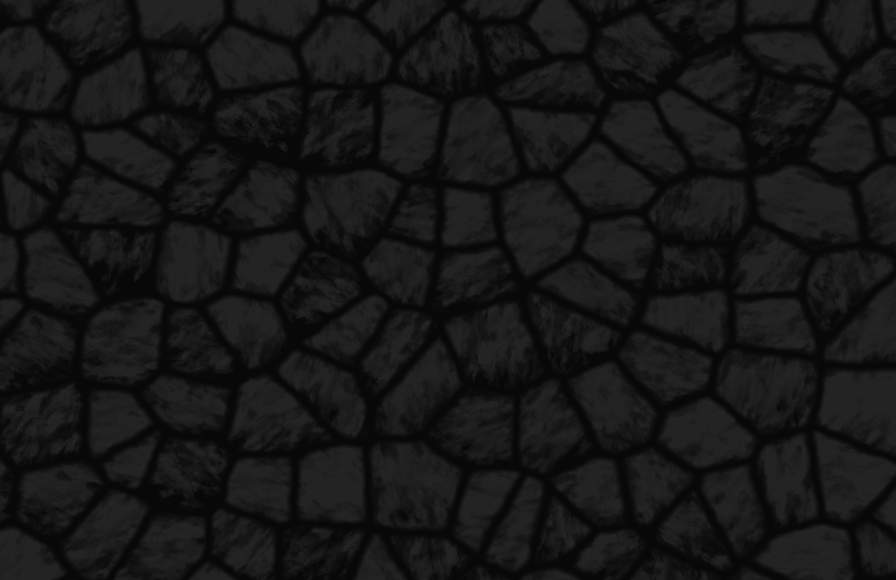
A Shadertoy shader for this texture:

```glsl
#define ROWS 8.2
#define JITTER 0.88
#define GAP_INNER 0.012
#define GAP_OUTER 0.115
#define WOBBLE 0.045
#define GRAIN_SCALE 3.6
#define RELIEF 0.14
#define PIT_DEPTH 0.075
#define JOINT_COLOR vec3(0.032)
#define STONE_COLOR vec3(0.122)
#define BRIGHTEST vec3(0.138)

vec2 hash2(vec2 p) {
    vec3 q = fract(p.xyx * vec3(0.1031, 0.1030, 0.0973));
    q += dot(q, q.yzx + 33.33);
    return fract((q.xx + q.yz) * q.zy);
}

float valueNoise(vec2 p) {
    vec2 i = floor(p), f = fract(p);
    f = f * f * (3.0 - 2.0 * f);
    float low = mix(hash2(i).x, hash2(i + vec2(1, 0)).x, f.x);
    float high = mix(hash2(i + vec2(0, 1)).x, hash2(i + vec2(1, 1)).x, f.x);
    return mix(low, high, f.y);
}

float fbm(vec2 p) {
    float sum = 0.0, amp = 0.5;
    for (int i = 0; i < 4; i++) {
        sum += amp * valueNoise(p);
        p = mat2(1.6, 1.2, -1.2, 1.6) * p + 7.3;
        amp *= 0.52;
    }
    return sum;
}

// Cellular noise: offset to the cell centre, distance to its border, cell id
void cellular(vec2 p, out vec2 toCentre, out float edge, out vec2 id) {
    vec2 base = floor(p);
    float nearest = 1e3;
    for (int y = -1; y <= 1; y++)
    for (int x = -1; x <= 1; x++) {
        vec2 cell = base + vec2(x, y);
        vec2 d = cell + 0.5 + JITTER * (hash2(cell) - 0.5) - p;
        if (dot(d, d) < nearest) {
            nearest = dot(d, d);
            toCentre = d;
            id = cell;
        }
    }
    // Soft minimum over the neighbours rounds the corners
    float total = 0.0;
    for (int y = -2; y <= 2; y++)
    for (int x = -2; x <= 2; x++) {
        vec2 cell = id + vec2(x, y);
        if (x == 0 && y == 0) continue;
        vec2 d = cell + 0.5 + JITTER * (hash2(cell) - 0.5) - p;
        float border = dot(0.5 * (toCentre + d), normalize(d - toCentre));
        total += exp(-40.0 * border);
    }
    edge = max(-log(total) / 40.0, 0.0);
}

void mainImage(out vec4 fragColor, in vec2 fragCoord) {
    vec2 p = fragCoord / iResolution.y * ROWS;

    // Stone layout with chipped outlines
    vec2 wobble = vec2(fbm(p * 3.5), fbm(p * 3.5 + 41.0)) - 0.48;
    vec2 toCentre, id;
    float edge;
    cellular(p * vec2(0.94, 1.04) + WOBBLE * 2.0 * wobble, toCentre, edge, id);
    vec2 trait = hash2(id + 57.0);
    vec2 tint = hash2(id + 113.0);

    // Grain runs along a different direction on each stone
    float angle = 6.2832 * trait.y;
    mat2 turn = mat2(cos(angle), sin(angle), -sin(angle), cos(angle));
    vec2 stretch = vec2(0.75, 1.3) * GRAIN_SCALE;
    vec2 grainPos = turn * p * stretch.x + id * 9.1;
    grainPos.y *= stretch.y / stretch.x;
    vec2 lightStep = turn * vec2(-0.04, 0.07) * stretch;
    float height = fbm(grainPos);
    float slope = height - fbm(grainPos + lightStep);

    // Pits gather on rough stones, near borders and on undersides
    float rough = trait.x * trait.x;
    float rim = 1.0 - smoothstep(0.04, 0.34, edge);
    float under = smoothstep(0.0, 0.5, toCentre.y);
    float wear = 0.55 * rough + 0.35 * rim + 0.3 * under;
    float pits = smoothstep(0.52, 0.82, fbm(grainPos * 1.7 + 19.0) + 0.3 * wear);

    // Thin cracks
    float crackLine = abs(fbm(grainPos * 0.6 + 71.0) - 0.48);
    float crack = (1.0 - smoothstep(0.0, 0.022, crackLine)) * (0.2 + 0.6 * rough);

    // Shade the face, then sink the joints
    float shade = 0.018 * (tint.x - 0.4) + 0.02 * (height - 0.45);
    shade += RELIEF * slope * (0.35 + wear);
    shade -= PIT_DEPTH * pits * (0.4 + 0.6 * wear) + 0.04 * crack;
    shade -= 0.014 * under + 0.016 * rough;
    vec3 stone = clamp(STONE_COLOR + 0.012 + shade, JOINT_COLOR, BRIGHTEST);
    float widen = 0.035 * (valueNoise(p * 1.3) - 0.5);
    float face = smoothstep(GAP_INNER, GAP_OUTER + widen, edge);
    fragColor = vec4(mix(JOINT_COLOR, stone, face), 1.0);
}
```
